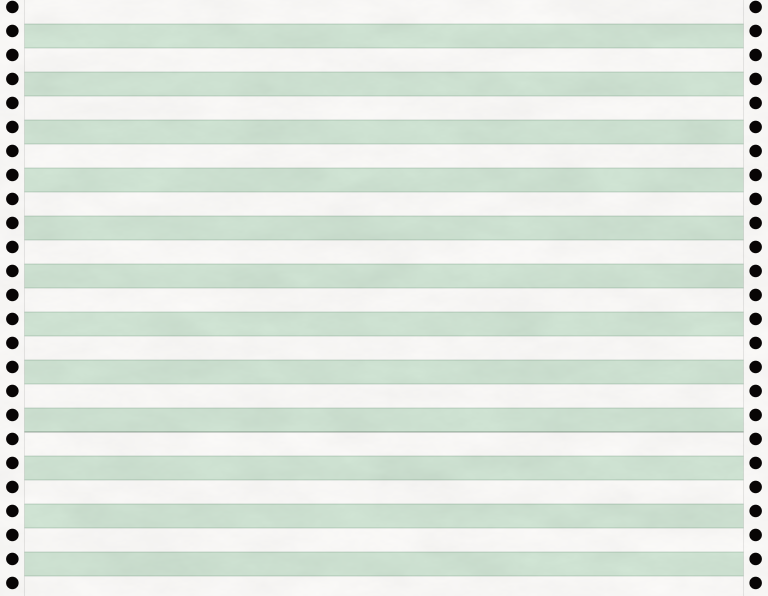
A WebGL 1 fragment shader for this pattern:

```glsl
precision highp float;
// Continuous-feed printer paper: twelve pale green bars on off-white stock,
// with punched sprocket holes and tear lines along both margins.
// One unit is one bar height; the sheet is 32 units wide, y runs down.
uniform vec2 u_resolution;

float hash(vec2 p) {
  vec3 q = fract(p.xyx * 0.1031);
  q += dot(q, q.yzx + 33.33);
  return fract((q.x + q.y) * q.z);
}

float noise(vec2 p) {
  vec2 i = floor(p), f = fract(p);
  f = f * f * (3.0 - 2.0 * f);
  return mix(mix(hash(i), hash(i + vec2(1.0, 0.0)), f.x),
             mix(hash(i + vec2(0.0, 1.0)), hash(i + 1.0), f.x), f.y);
}

float fbm(vec2 p) {
  float sum = 0.0, weight = 0.5;
  for (int i = 0; i < 4; i++) {
    sum += weight * noise(p);
    p = mat2(1.6, 1.2, -1.2, 1.6) * p + 17.3;
    weight *= 0.5;
  }
  return sum;
}

// Antialiased coverage of a signed distance, negative inside.
float fill(float d, float px) {
  return clamp(0.5 - d / px, 0.0, 1.0);
}

// Thin line that fades instead of thickening below one pixel.
float line(float d, float width, float px) {
  float w = max(width, px);
  return fill(abs(d) - 0.5 * w, px) * width / w;
}

void main() {
  float px = 32.0 / u_resolution.x;
  vec2 p = vec2(gl_FragCoord.x, u_resolution.y - gl_FragCoord.y) * px;

  // Printed area between the margins, bars on every odd row
  float side = abs(p.x - 16.0) - 14.98;
  float inside = fill(side, px);
  float bar = fill(abs(mod(p.y, 2.0) - 1.5) - 0.5, px) * inside;
  vec3 color = mix(vec3(0.967, 0.963, 0.957), vec3(0.797, 0.874, 0.812), bar);

  // Fine rules on the bar edges, one stronger fold rule
  float edge = fract(p.y + 0.5) - 0.5;
  float rule = line(edge, 0.045, px) * step(0.5, p.y) * step(p.y, 24.5);
  color *= 1.0 - vec3(0.17, 0.12, 0.15) * rule * inside;
  color *= 1.0 - 0.22 * line(p.y - 18.0, 0.04, px) * inside;

  // Faint tear lines at the margins
  color *= 1.0 - 0.09 * line(side, 0.04, px);

  // Cloudy fibre mottling and fine grain
  float cloud = fbm(p * vec2(0.55, 1.1)) - 0.47;
  float fibre = noise(p * vec2(4.0, 9.0)) - 0.5;
  color *= 1.0 + (0.04 + 0.03 * bar) * cloud + 0.006 * fibre;

  // Sprocket holes, one per row in each margin
  vec2 hole = vec2(abs(p.x - 16.0) - 15.485, fract(p.y + 0.21) - 0.5);
  color = mix(color, vec3(0.03, 0.02, 0.02), fill(length(hole) - 0.26, px));

  gl_FragColor = vec4(color, 1.0);
}
```
